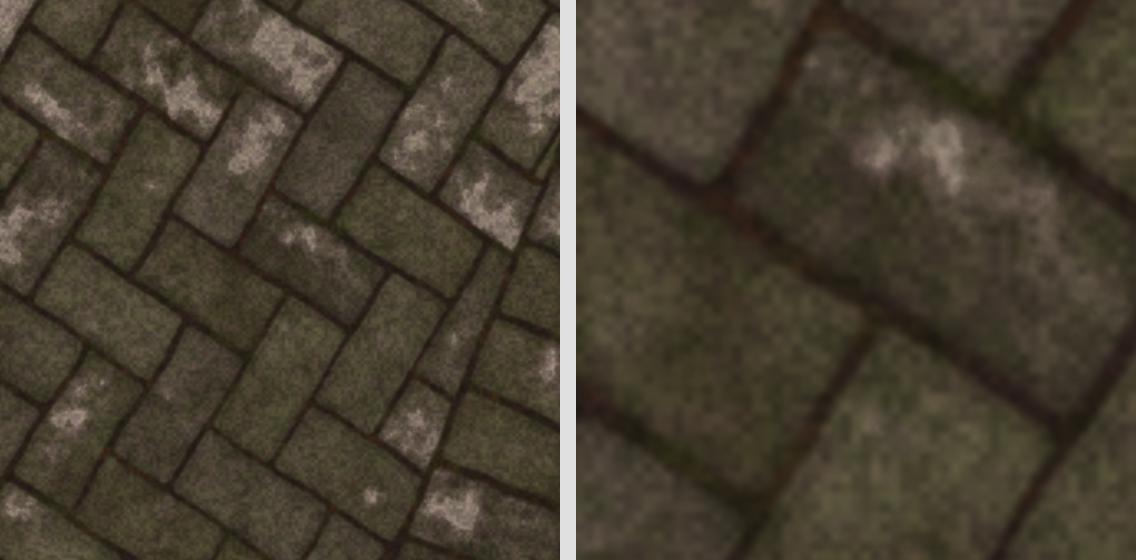
Left, the full canvas; right, a detail of the centre.
Write a Shadertoy shader that draws this texture.

```glsl
// Weathered herringbone brick paving, tilted, with a straight course along its right side.

const vec3 JOINT      = vec3(0.150, 0.115, 0.090);
const vec3 DARK_BRICK = vec3(0.222, 0.193, 0.128);
const vec3 PALE_BRICK = vec3(0.332, 0.310, 0.222);
const vec3 SCUFF      = vec3(0.380, 0.327, 0.285);
const vec3 LIME       = vec3(0.54, 0.48, 0.43);
const vec3 RUST       = vec3(0.24, 0.15, 0.09);
const vec3 MOSS       = vec3(0.18, 0.18, 0.08);

// Brick width steps of the herringbone, and its starting corner, in canvas units
const vec2 FIELD_ALONG  = vec2(0.1087, -0.0723);
const vec2 FIELD_UP     = vec2(0.0716, 0.1178);
const vec2 FIELD_ORIGIN = vec2(0.229, 0.504);

// The same for the straight course
const vec2 COURSE_ALONG  = vec2(0.1313, -0.0540);
const vec2 COURSE_UP     = vec2(0.0540, 0.1313);
const vec2 COURSE_ORIGIN = vec2(0.828, 0.310);

const float HALF_JOINT = 0.036;  // in brick widths

struct Brick {
    vec2 local;     // position from the brick centre
    vec2 halfSize;
    vec2 id;
};

float hash(vec2 p) {
    vec3 h = fract(p.xyx * 0.1031);
    h += dot(h, h.yzx + 33.33);
    return fract((h.x + h.y) * h.z);
}

float noise(vec2 p) {
    vec2 i = floor(p), f = fract(p);
    f = f * f * (3.0 - 2.0 * f);
    return mix(mix(hash(i), hash(i + vec2(1, 0)), f.x),
               mix(hash(i + vec2(0, 1)), hash(i + vec2(1, 1)), f.x), f.y);
}

float fbm(vec2 p) {
    float sum = 0.0, weight = 0.5;
    for (int i = 0; i < 5; i++) {
        sum += weight * noise(p);
        p = mat2(0.8, 0.6, -0.6, 0.8) * p * 2.03 + 17.3;
        weight *= 0.5;
    }
    return sum / 0.97;
}

vec2 toFrame(vec2 p, vec2 origin, vec2 along, vec2 up) {
    return inverse(mat2(along, up)) * (p - origin);
}

// Two-to-one herringbone: the cell diagonal tells which half of which brick we are in
Brick herringbone(vec2 q) {
    vec2 cell = floor(q);
    float k = mod(cell.x - cell.y, 4.0);
    bool lengthwise = k < 1.5;
    vec2 size = lengthwise ? vec2(2, 1) : vec2(1, 2);
    vec2 corner = cell;
    if (lengthwise) corner.x -= step(0.5, k);
    else corner.y -= step(k, 2.5);
    return Brick(q - corner - 0.5 * size, 0.5 * size, corner + (lengthwise ? 40.0 : 140.0));
}

Brick straightCourse(vec2 q) {
    vec2 size = vec2(2, 1);
    vec2 index = floor(q / size);
    return Brick(q - (index + 0.5) * size, 0.5 * size, index + 240.0);
}

float roundedBox(vec2 p, vec2 halfSize, float radius) {
    vec2 d = abs(p) - halfSize + radius;
    return length(max(d, 0.0)) + min(max(d.x, d.y), 0.0) - radius;
}

vec3 brickColor(Brick b, vec2 p) {
    vec2 grainPos = b.local + b.id * 7.31;
    float mottle = fbm(grainPos * 2.2);
    float tone = 0.22 + 0.6 * hash(b.id + 3.7) + 1.2 * (mottle - 0.5);
    vec3 color = mix(DARK_BRICK, PALE_BRICK, clamp(tone, 0.0, 1.0));
    color = mix(color, color.rrb * vec3(1.0, 0.88, 1.12), 0.9 * hash(b.id + 9.1));

    // Lime wear: one ragged patch per brick, heavier toward the top, worn clean mid-floor
    float clean = 1.0 - smoothstep(0.12, 0.36, length(p - vec2(0.48, 0.42)));
    float amount = smoothstep(0.35, 1.0, hash(b.id + 1.9) + 0.4 * (p.y - 0.45) - 0.35 * clean);
    vec2 centre = (vec2(hash(b.id + 5.3), hash(b.id + 8.6)) - 0.5) * b.halfSize;
    float patchFade = 1.0 - length((b.local - centre) / (0.9 * b.halfSize));
    float wear = fbm(grainPos * 4.2 + 11.0) + 0.4 * patchFade + 0.5 * amount - 1.08;
    color = mix(color, SCUFF, 0.75 * smoothstep(-0.30, 0.04, wear));
    return mix(color, LIME, 0.9 * smoothstep(-0.02, 0.20, wear));
}

void mainImage(out vec4 fragColor, in vec2 fragCoord) {
    vec2 p = fragCoord / iResolution.y;

    // Slightly uneven laying
    vec2 wobble = vec2(fbm(p * 9.0), fbm(p * 9.0 + 31.0)) - 0.5;
    vec2 laid = p + 0.018 * wobble;
    vec2 field = toFrame(laid, FIELD_ORIGIN, FIELD_ALONG, FIELD_UP);
    vec2 course = toFrame(laid, COURSE_ORIGIN, COURSE_ALONG, COURSE_UP);

    // The herringbone is cut off along the seam at course.x = 0
    bool inField = course.x < 0.0;
    Brick b;
    if (inField) b = herringbone(field);
    else b = straightCourse(course);
    float gap = HALF_JOINT + 0.03 * (hash(b.id + 2.4) - 0.5);
    float edge = roundedBox(b.local, b.halfSize - gap, 0.09);
    if (inField) edge = max(edge, course.x + HALF_JOINT);

    // Joints with moss and rust, then brick faces darkening toward their rims
    vec3 joint = mix(JOINT, MOSS, 0.6 * smoothstep(0.5, 0.75, fbm(p * 20.0)));
    joint = mix(joint, RUST, 0.5 * smoothstep(0.5, 0.75, fbm(p * 32.0 + 50.0)));
    vec3 face = brickColor(b, p) * (1.0 - 0.14 * smoothstep(-0.18, 0.0, edge));
    vec3 color = mix(face, joint, smoothstep(-0.045, 0.025, edge));

    // Fine grain in brightness and a softer one in hue
    color *= 1.0 + 0.30 * (noise(p * 170.0) - 0.5) + 0.22 * (noise(p * 75.0) - 0.5);
    float tint = noise(p * 60.0 + 90.0) - 0.5;
    color += tint * vec3(0.020, -0.010, 0.025);
    fragColor = vec4(color, 1.0);
}
```
